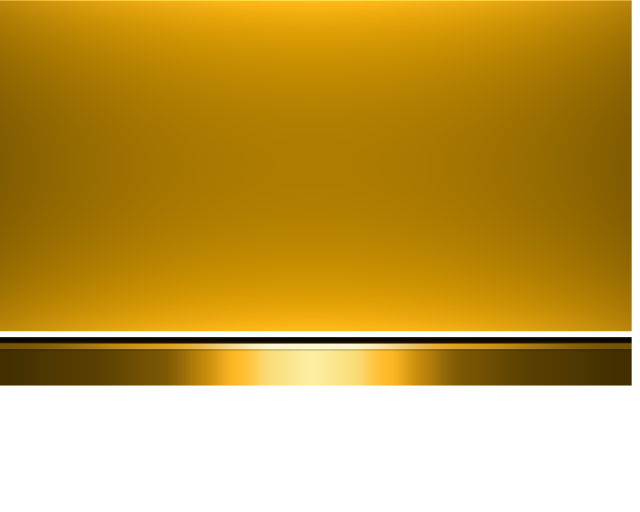
This background is drawn by a WebGL 2 fragment shader. Its source:

```glsl
#version 300 es
precision highp float;

uniform vec2 u_resolution;
out vec4 fragColor;

// Antialiased coverage of the interval from lo to hi
float span(float lo, float hi, float p, float pixel) {
    return clamp((p - lo) / pixel + 0.5, 0.0, 1.0)
         * clamp((hi - p) / pixel + 0.5, 0.0, 1.0);
}

// Large gold panel, darker at the sides and brighter at top and bottom
vec3 goldPanel(vec2 uv) {
    float side = abs(uv.x - 0.488) / 0.5;
    float rise = abs((uv.y - 0.353) / 0.647 * 2.0 - 1.0);
    float light = (0.68 + 0.3 * pow(rise, 2.2)) * (1.0 - 0.27 * side * side);
    float glow = pow(rise, 9.0) * (1.0 - 0.6 * side);
    vec3 color = light * vec3(1.0, 0.715, 0.005);
    color += glow * vec3(0.04, 0.035, 0.12);
    return color + 0.2 * smoothstep(0.997, 1.0, uv.y);
}

// Polished metal reflection, fading outward from a pale centre
vec3 metalBand(float x) {
    float d = abs(x - 0.488);
    vec3 color = mix(vec3(0.99, 0.93, 0.63), vec3(0.98, 0.87, 0.48), smoothstep(0.0, 0.07, d));
    color = mix(color, vec3(1.0, 0.73, 0.15), smoothstep(0.06, 0.12, d));
    color = mix(color, vec3(0.80, 0.56, 0.05), smoothstep(0.115, 0.17, d));
    color = mix(color, vec3(0.48, 0.34, 0.02), smoothstep(0.15, 0.24, d));
    color = mix(color, vec3(0.33, 0.235, 0.005), smoothstep(0.22, 0.37, d));
    return mix(color, vec3(0.26, 0.185, 0.0), smoothstep(0.36, 0.49, d));
}

void main() {
    vec2 uv = gl_FragCoord.xy / u_resolution;
    vec2 pixel = 1.0 / u_resolution;
    float d = abs(uv.x - 0.488);
    vec3 color = vec3(1.0);

    // Panel above the white separator
    color = mix(color, goldPanel(uv), span(0.353, 2.0, uv.y, pixel.y));

    // Black groove with a faint brown lower edge
    vec3 groove = mix(vec3(0.14, 0.09, 0.01), vec3(0.04, 0.025, 0.0),
                      smoothstep(0.328, 0.336, uv.y));
    color = mix(color, groove, span(0.3285, 0.3415, uv.y, pixel.y));

    // Reflective band and its thin bright lip
    vec3 metal = metalBand(uv.x);
    color = mix(color, metal, span(0.247, 0.3285, uv.y, pixel.y));
    vec3 lip = mix(vec3(1.0, 0.97, 0.82), vec3(0.88, 0.63, 0.1), smoothstep(0.05, 0.24, d));
    lip = mix(lip, vec3(0.46, 0.33, 0.02), smoothstep(0.2, 0.48, d));
    color = mix(color, lip, span(0.318, 0.3285, uv.y, pixel.y));
    color *= 1.0 - 0.2 * span(0.315, 0.318, uv.y, pixel.y);

    // White margin on the right
    color = mix(vec3(1.0), color, span(-1.0, 0.987, uv.x, pixel.x));
    fragColor = vec4(color, 1.0);
}
```
